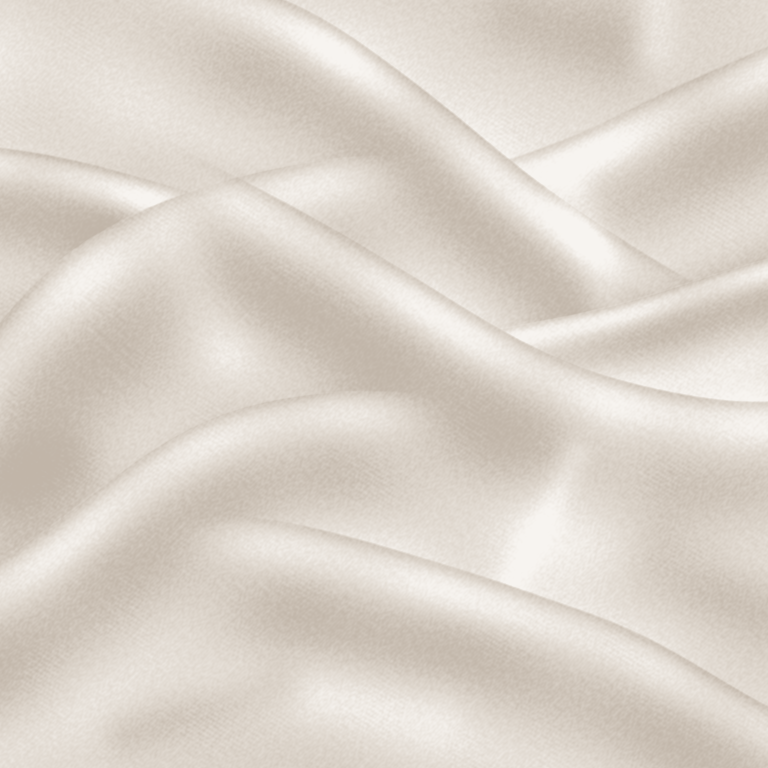
A WebGL 1 fragment shader for this texture:

```glsl
precision highp float;
uniform vec2 u_resolution;

const vec3 SHADE = vec3(0.755, 0.710, 0.660);
const vec3 CREAM = vec3(0.874, 0.844, 0.808);
const vec3 GLOSS = vec3(0.970, 0.958, 0.942);

vec2 hashGradient(vec2 cell) {
  float angle = 6.2832 * fract(sin(dot(cell, vec2(127.1, 311.7))) * 43758.55);
  return vec2(cos(angle), sin(angle));
}

float gradientNoise(vec2 p) {
  vec2 i = floor(p);
  vec2 f = p - i;
  vec2 w = f * f * f * (f * (f * 6.0 - 15.0) + 10.0);
  vec2 e = vec2(1.0, 0.0);
  float lower = mix(dot(hashGradient(i), f), dot(hashGradient(i + e), f - e), w.x);
  float upper = mix(dot(hashGradient(i + e.yx), f - e.yx),
                    dot(hashGradient(i + e.xx), f - e.xx), w.x);
  return mix(lower, upper, w.y);
}

float bump(float x, float center, float width) {
  float d = (x - center) / width;
  return exp(-d * d);
}

// Soft streak of light or shade around a segment
float streak(vec2 p, vec2 a, vec2 b, float width) {
  vec2 ab = b - a;
  float t = clamp(dot(p - a, ab) / dot(ab, ab), 0.0, 1.0);
  return bump(length(p - a - ab * t), 0.0, width);
}

// Lays a sheet below a curved crest; bend holds bow and sway of the crest
float fold(float tone, vec2 p, vec2 a, vec2 b, vec2 bend, float width, float backTone) {
  vec2 ab = b - a;
  float span = length(ab);
  vec2 along = ab / span;
  float t = dot(p - a, along) / span;
  float k = clamp(t, 0.0, 1.0);
  float crest = bend.x * 4.0 * k * (1.0 - k) + bend.y * sin(6.2832 * k);
  float s = dot(p - a, vec2(-along.y, along.x)) - crest;
  float u = max(-s, 0.0) / width;
  float ends = smoothstep(0.0, 0.22, t) * (1.0 - smoothstep(0.75, 1.0, t));

  // Shaded lip, bright rim, hollow, then the returning sheen
  float rim = 0.32 + 0.5 * gradientNoise(vec2(t * 5.0, width * 90.0));
  float sheet = 0.47 + rim * bump(u, 0.15, 0.13) - 0.23 * bump(u, 0.50, 0.26)
              + 0.20 * bump(u, 1.05, 0.26) - 0.20 * bump(u, 0.0, 0.05);
  float front = 1.0 - smoothstep(-0.002, 0.002, s);
  float cover = front * (1.0 - smoothstep(0.85, 1.6, u));
  float behind = backTone * exp(-max(s, 0.0) / 0.05) * (1.0 - front);
  return mix(tone + behind * ends, sheet, cover * ends);
}

float drapery(vec2 p) {
  // Broad undulation of the cloth
  vec2 q = vec2(p.x + p.y * 0.7, p.y - p.x * 0.45);
  float tone = 0.55 + 0.34 * gradientNoise(q * vec2(2.2, 4.2) + 3.7);
  tone += 0.18 * streak(p, vec2(0.0, 0.93), vec2(0.3, 0.85), 0.07);
  tone -= 0.28 * streak(p, vec2(0.68, 0.98), vec2(0.80, 0.93), 0.06);
  tone += 0.24 * streak(p, vec2(0.86, 1.05), vec2(0.855, 0.93), 0.03);

  // Folds from back to front, with sheen and hollows between them
  tone = fold(tone, p, vec2(-0.25, 0.82), vec2(0.36, 0.71), vec2(0.03, 0.0), 0.16, 0.08);
  tone = fold(tone, p, vec2(0.55, 0.745), vec2(1.25, 1.06), vec2(-0.01, 0.0), 0.20, -0.10);
  tone = fold(tone, p, vec2(0.18, 1.06), vec2(0.95, 0.60), vec2(0.035, 0.02), 0.20, 0.18);
  tone += 0.28 * streak(p, vec2(0.74, 0.75), vec2(0.79, 0.60), 0.03);
  tone = fold(tone, p, vec2(0.45, 0.52), vec2(1.25, 0.74), vec2(-0.01, 0.0), 0.12, -0.22);
  tone = fold(tone, p, vec2(-0.14, 0.36), vec2(0.58, 0.79), vec2(0.145, 0.0), 0.26, -0.14);
  tone = fold(tone, p, vec2(0.20, 0.83), vec2(1.25, 0.53), vec2(-0.135, 0.035), 0.22, 0.14);
  tone += 0.24 * streak(p, vec2(0.22, 0.72), vec2(0.29, 0.55), 0.04);
  tone -= 0.12 * streak(p, vec2(0.48, 0.47), vec2(0.62, 0.36), 0.07);
  tone += 0.14 * streak(p, vec2(0.78, 0.44), vec2(0.67, 0.24), 0.06);
  tone += 0.20 * streak(p, vec2(0.75, 0.40), vec2(0.67, 0.25), 0.02);
  tone += 0.16 * streak(p, vec2(0.84, 0.39), vec2(0.98, 0.44), 0.06);
  tone -= 0.28 * streak(p, vec2(0.86, 0.26), vec2(1.0, 0.20), 0.055);
  tone -= 0.22 * streak(p, vec2(0.0, 0.37), vec2(0.08, 0.40), 0.05);
  tone = fold(tone, p, vec2(-0.24, 0.13), vec2(0.60, 0.48), vec2(0.085, -0.03), 0.22, -0.18);
  tone = fold(tone, p, vec2(0.20, 0.335), vec2(1.22, -0.03), vec2(0.065, 0.015), 0.22, 0.12);

  // Loose ripples in the foreground
  tone -= 0.20 * streak(p, vec2(0.16, 0.05), vec2(0.36, 0.11), 0.035);
  tone += 0.18 * streak(p, vec2(0.42, 0.10), vec2(0.56, 0.08), 0.045);
  return tone;
}

// Fine thread grain with a faint diagonal twill
float weave(vec2 p) {
  vec2 thread = vec2(p.x + p.y, p.y - p.x);
  float grain = gradientNoise(thread * vec2(130.0, 210.0))
              + 0.6 * gradientNoise(thread * vec2(75.0, 95.0) + 40.0);
  float twill = sin((p.x * 0.6 + p.y) * 900.0) * gradientNoise(p * 9.0 + 20.0);
  return 0.115 * grain + 0.06 * twill;
}

void main() {
  vec2 p = gl_FragCoord.xy / min(u_resolution.x, u_resolution.y);
  vec2 drift = vec2(gradientNoise(p * 3.1 + 7.3), gradientNoise(p * 3.1 + 31.9));
  float tone = drapery(p + 0.022 * drift) + 0.12 * gradientNoise(p * 6.0 + 12.0);
  tone = 0.47 + 1.12 * (tone - 0.51);
  tone = clamp(tone + weave(p), 0.0, 1.0);
  vec3 color = mix(SHADE, CREAM, smoothstep(0.0, 0.55, tone));
  color = mix(color, GLOSS, smoothstep(0.42, 0.95, tone));
  gl_FragColor = vec4(color, 1.0);
}
```
